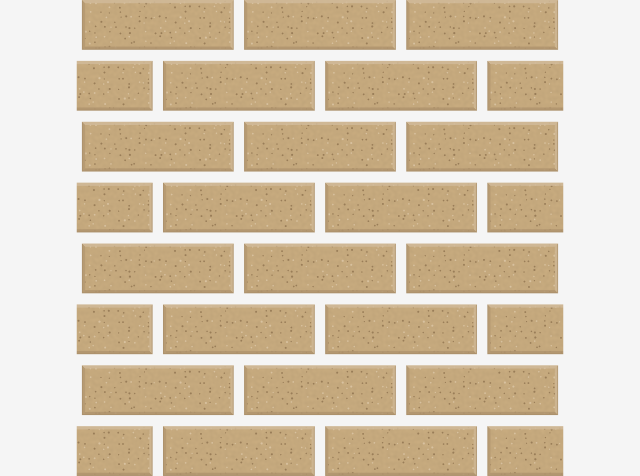
This pattern is drawn by a Shadertoy shader. Its source:

```glsl
// Layout, in units of canvas height
const vec2  PITCH       = vec2(0.3407, 0.1279);
const vec2  BRICK_HALF  = vec2(0.1595, 0.0523);
const float COLUMNS     = 3.0;
const float BEVEL       = 0.0068;
const float RIM         = 0.0022;

// Speckle
const float SPECK_CELL  = 0.0105;
const float SPECK_SIZE  = 0.0019;
const float DARK_SHARE  = 0.27;
const float LIGHT_SHARE = 0.16;
const float GRAIN_SCALE = 130.0;
const float GRAIN_DEPTH = 0.035;

// Colours
const vec3 MORTAR      = vec3(0.96);
const vec3 CLAY        = vec3(0.77, 0.66, 0.49);
const vec3 SHADE       = vec3(0.69, 0.58, 0.43);
const vec3 HIGHLIGHT   = vec3(0.82, 0.73, 0.60);
const vec3 DARK_SPECK  = vec3(0.56, 0.45, 0.31);
const vec3 LIGHT_SPECK = vec3(0.87, 0.79, 0.67);

vec2 hash2(vec2 p) {
    vec3 q = fract(p.xyx * vec3(0.1031, 0.1030, 0.0973));
    q += dot(q, q.yzx + 33.33);
    return fract((q.xx + q.yz) * q.zy);
}

float cornerSlope(vec2 cell, vec2 corner, vec2 f) {
    return dot(hash2(cell + corner) * 2.0 - 1.0, f - corner);
}

float gradientNoise(vec2 p) {
    vec2 cell = floor(p), f = fract(p);
    vec2 u = f * f * (3.0 - 2.0 * f);
    float low  = mix(cornerSlope(cell, vec2(0, 0), f), cornerSlope(cell, vec2(1, 0), f), u.x);
    float high = mix(cornerSlope(cell, vec2(0, 1), f), cornerSlope(cell, vec2(1, 1), f), u.x);
    return mix(low, high, u.y);
}

// Fraction of a pixel lying on the positive side of an edge
float coverage(float dist, float px) {
    return clamp(dist / px + 0.5, 0.0, 1.0);
}

// Clay with fine grain and scattered dark and light grit
vec3 clayFace(vec2 p, float px) {
    vec3 color = CLAY * (1.0 + GRAIN_DEPTH * gradientNoise(p * GRAIN_SCALE + 60.0));
    vec2 grid = p / SPECK_CELL + 50.0;
    vec2 cell = floor(grid);
    vec2 center = 0.25 + 0.5 * hash2(cell);
    vec2 pick = hash2(cell + 137.0);
    float radius = SPECK_SIZE * mix(0.6, 1.15, pick.y);
    float speck = coverage(radius - length(fract(grid) - center) * SPECK_CELL, px);
    if (pick.x < DARK_SHARE)
        color = mix(color, DARK_SPECK, speck * 0.8);
    else if (pick.x < DARK_SHARE + LIGHT_SHARE)
        color = mix(color, LIGHT_SPECK, speck * 0.75);
    return color;
}

// Mitred bevel: lit along the top and right, shaded along the bottom and left
vec3 bevelFace(vec3 color, vec2 p, float px) {
    vec2 inset = BRICK_HALF - abs(p);
    float depth = min(inset.x, inset.y);
    float isSide = coverage(inset.y - inset.x, px);
    vec3 upright = p.y > 0.0 ? HIGHLIGHT : SHADE;
    vec3 side = p.x > 0.0 ? mix(CLAY, HIGHLIGHT, 0.8) : mix(CLAY, SHADE, 0.75);
    vec3 bevel = mix(upright, side, isSide);
    color = mix(color, bevel, 0.85 * coverage(BEVEL - depth, px));

    // Thin darker rim everywhere but the lit top
    float rim = coverage(RIM - depth, px) * (p.y > 0.0 ? isSide : 1.0);
    return mix(color, SHADE * 0.95, 0.6 * rim);
}

void mainImage(out vec4 fragColor, in vec2 fragCoord) {
    float px = 1.0 / iResolution.y;
    vec2 uv = vec2(fragCoord.x - 0.5 * iResolution.x, fragCoord.y) * px;

    // Running bond: rows counted from the top, odd rows moved by half a brick
    float wallHalf = 0.5 * COLUMNS * PITCH.x;
    vec2 wall = vec2(uv.x + wallHalf, 1.0 - uv.y + 0.5 * PITCH.y - BRICK_HALF.y) / PITCH;
    wall.x += 0.5 * mod(floor(wall.y), 2.0);
    vec2 p = (fract(wall) - 0.5) * PITCH * vec2(1.0, -1.0);

    vec3 brick = bevelFace(clayFace(p, px), p, px);

    vec2 inset = BRICK_HALF - abs(p);
    float mask = coverage(inset.x, px) * coverage(inset.y, px);
    mask *= coverage(wallHalf - abs(uv.x), px);
    fragColor = vec4(mix(MORTAR, brick, mask), 1.0);
}
```
